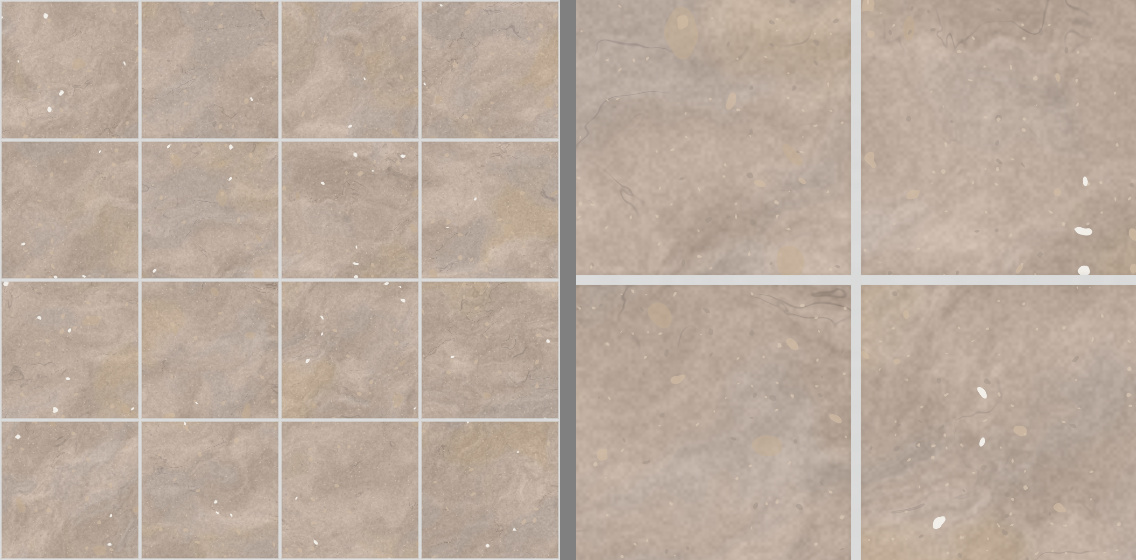
Left: the whole. Right: its middle third, enlarged.
This texture is drawn by a three.js fragment shader. Its source:

```glsl
varying vec2 vUv;

float hash(vec2 p) {
  vec3 q = fract(vec3(p.xyx) * 0.1031);
  q += dot(q, q.yzx + 33.33);
  return fract((q.x + q.y) * q.z);
}

vec2 hash2(vec2 p) {
  return vec2(hash(p), hash(p + 57.0));
}

float noise(vec2 p) {
  vec2 i = floor(p), f = fract(p);
  f = f * f * (3.0 - 2.0 * f);
  return mix(mix(hash(i), hash(i + vec2(1, 0)), f.x),
             mix(hash(i + vec2(0, 1)), hash(i + vec2(1, 1)), f.x), f.y);
}

float fbm(vec2 p) {
  float sum = 0.0, amp = 0.53;
  for (int i = 0; i < 4; i++) {
    sum += amp * noise(p);
    p = mat2(1.6, 1.2, -1.2, 1.6) * p + 7.3;
    amp *= 0.5;
  }
  return sum;
}

// Irregular elongated chips, at most one in each cell of a grid
float chips(vec2 p, float cells, float density, float size, float seed, float pixel) {
  p *= cells;
  vec2 id = floor(p) + seed;
  vec2 d = fract(p) - 0.35 - 0.3 * hash2(id);
  float angle = 6.283 * hash(id + 11.0);
  float c = cos(angle), s = sin(angle);
  d = mat2(c, s, -s, c) * d;
  d.y *= 1.0 + 1.2 * hash(id + 23.0);
  float radius = size * (0.45 + 0.55 * hash(id + 31.0));
  float ragged = (noise(p * 1.2 / size + seed) - 0.5) * radius * 0.8;
  float edge = pixel * cells * 0.8;
  float inside = 1.0 - smoothstep(-edge, edge, length(d) + ragged - radius);
  return inside * step(hash(id + 43.0), density);
}

vec3 stone(vec2 f, vec2 id, float pixel) {
  vec2 q = f + floor(hash2(id + 3.0) * 40.0) + hash2(id + 9.0);
  vec2 warp = vec2(fbm(q * 3.0), fbm(q * 3.0 + 19.0)) - 0.5;
  float slant = 0.9 * hash(id + 71.0);
  vec2 bed = vec2(q.x + slant * q.y, (q.y - slant * q.x) * 1.7) + warp * 0.7;

  // Clouded body with ochre and grey patches
  float cloud = fbm(bed * 2.6);
  vec3 color = mix(vec3(0.695, 0.628, 0.572), vec3(0.77, 0.70, 0.645),
                   smoothstep(0.22, 0.78, cloud));
  float ochre = smoothstep(0.54, 0.72, fbm(q * 1.7 + warp + 31.0));
  color = mix(color, vec3(0.75, 0.66, 0.54), ochre * 0.45);
  float grey = smoothstep(0.5, 0.72, fbm(bed * 2.1 + 47.0));
  color = mix(color, vec3(0.69, 0.645, 0.625), grey * 0.45);
  color += 0.016 * (hash(id + 83.0) - 0.5);

  // Pale bedding streaks
  float streak = smoothstep(0.6, 0.8, fbm(vec2(q.x * 2.0, q.y * 9.0) + warp * 2.0));
  color += 0.035 * streak;

  // Cleft relief and fine grain
  float rough = smoothstep(0.35, 0.65, fbm(q * 2.3 + 61.0));
  vec2 r = bed * 9.0;
  color += (0.05 + 0.09 * rough) * (fbm(r) - fbm(r + vec2(0.2, -0.25)));
  color += 0.035 * (noise(q * 65.0) - 0.5) + 0.045 * (noise(q * 120.0) - 0.5);

  // Broken hairline veins
  float vein = abs(fbm(bed * 3.3 + 13.0) - 0.5);
  float broken = smoothstep(0.52, 0.7, fbm(q * 5.0 + 29.0));
  color -= vec3(0.075, 0.07, 0.06) * broken * (1.0 - smoothstep(0.0, 0.018, vein));

  // Fossil pebbles, shell chips and bright flecks
  float pebble = chips(q, 3.5, 0.14, 0.2, 5.0, pixel);
  color = mix(color, vec3(0.78, 0.69, 0.575), pebble * 0.5);
  float pit = chips(q, 19.0, 0.14, 0.17, 17.0, pixel);
  color = mix(color, vec3(0.61, 0.555, 0.515), pit * 0.45);
  float shell = chips(q, 11.0, 0.13, 0.22, 37.0, pixel);
  color = mix(color, vec3(0.82, 0.735, 0.64), shell * 0.7);
  float speck = chips(q, 32.0, 0.13, 0.17, 59.0, pixel);
  color = mix(color, vec3(0.86, 0.79, 0.71), speck * 0.7);
  float fleck = chips(q, 9.0, 0.045, 0.17, 97.0, pixel);
  return mix(color, vec3(0.96, 0.95, 0.93), fleck * 0.95);
}

void main() {
  // Four by four tiles, with joints centred on the cell borders
  vec2 p = vUv * 4.0;
  vec2 id = mod(floor(p), 4.0);
  vec2 f = fract(p);
  float pixel = max(fwidth(p.x), fwidth(p.y));

  vec2 border = min(f, 1.0 - f);
  float inset = min(border.x, border.y) - 0.0118;
  float tile = smoothstep(-0.6 * pixel, 0.6 * pixel, inset);

  vec3 grout = vec3(0.855, 0.858, 0.856) + 0.012 * (noise(mod(p * 40.0, 160.0)) - 0.5);
  vec3 color = stone(f, id, pixel);
  color *= 1.0 - 0.03 * (1.0 - smoothstep(0.0, 0.012, inset));
  gl_FragColor = vec4(mix(grout, color, tile), 1.0);
}
```
